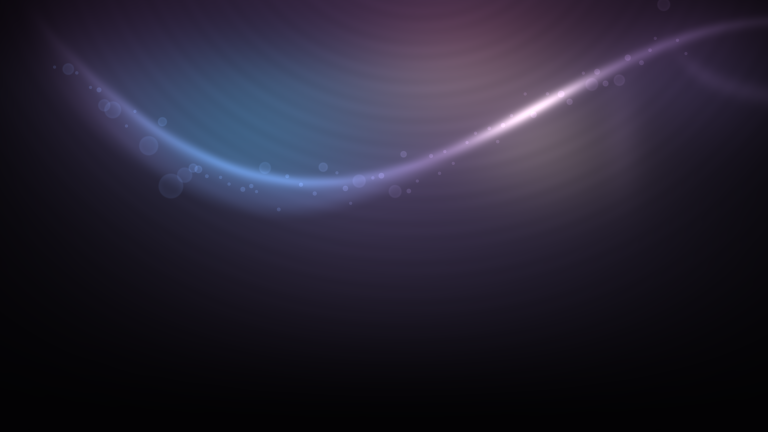
Write a Shadertoy shader that draws this background.

```glsl
const vec3 NIGHT  = vec3(0.010, 0.008, 0.014);
const vec3 VIOLET = vec3(0.225, 0.190, 0.300);
const vec3 BLUE   = vec3(0.040, 0.195, 0.235);
const vec3 ROSE   = vec3(0.215, 0.165, 0.125);
const vec3 SMOKE  = vec3(0.170, 0.155, 0.120);
const vec3 LILAC  = vec3(0.095, 0.075, 0.130);
const vec3 ICE    = vec3(0.400, 0.580, 0.860);
const vec3 ORCHID = vec3(0.600, 0.480, 0.720);
const vec3 PEARL  = vec3(0.450, 0.430, 0.390);
const vec2 DIP    = vec2(0.410, 0.578);  // lowest point of the wave
const float RISE  = 0.187;               // half height of the right swell
const float SPAN  = 0.610;               // dip to crest
const int DISCS   = 64;

float hash(float n) {
    return fract(sin(n * 12.9898) * 43758.55);
}

float bell(float x, float center, float width) {
    float t = (x - center) / width;
    return exp(-t * t);
}

float glow(vec2 uv, vec2 center, vec2 radius) {
    vec2 t = (uv - center) / radius;
    return exp(-dot(t, t));
}

// Height of the wave: a parabola on the left, a cosine swell on the right
float wave(float x) {
    float dx = x - DIP.x;
    return dx < 0.0 ? DIP.y + 2.87 * dx * dx
                    : DIP.y + RISE * (1.0 - cos(3.14159 * dx / SPAN));
}

// Thickness of the veil hanging under the wave
float veilDepth(float x) {
    return 0.075 * (1.0 - smoothstep(0.32, 0.64, x)) + 0.004;
}

vec3 backdrop(vec2 uv, float d) {
    float above = smoothstep(-0.07, 0.03, d);
    vec3 col = NIGHT + VIOLET * bell(uv.x, 0.52, 0.36) * smoothstep(0.0, 0.62, uv.y);
    col += BLUE  * glow(uv, vec2(0.33, 0.70), vec2(0.17, 0.21)) * mix(0.2, 1.0, above);
    col += ROSE  * glow(uv, vec2(0.61, 0.83), vec2(0.15, 0.20)) * mix(0.4, 1.0, above);
    col += SMOKE * glow(uv, vec2(0.71, 0.66), vec2(0.11, 0.14)) * (1.0 - above);
    col += LILAC * glow(uv, vec2(0.16, 0.82), vec2(0.14, 0.22));
    col += LILAC * glow(uv, vec2(0.90, 0.82), vec2(0.13, 0.16));
    // Wine tint along the top
    col *= mix(vec3(1.0), vec3(0.86, 0.68, 0.78), smoothstep(0.78, 1.0, uv.y));
    // Faint silk lines
    float radius = length((uv - vec2(0.55, 1.25)) * vec2(1.6, 1.0));
    float silk = sin(radius * 210.0) + sin(radius * 133.0 + uv.x * 18.0);
    return col * (1.0 + 0.012 * silk);
}

vec3 ribbon(vec2 uv, float d) {
    vec3 tint = mix(ICE, ORCHID, smoothstep(0.36, 0.58, uv.x));
    tint = mix(ORCHID, tint, smoothstep(0.06, 0.28, uv.x));
    float ends = smoothstep(0.02, 0.20, uv.x) * (1.0 - 0.6 * smoothstep(0.84, 1.0, uv.x));

    // Veil, bright line and soft halo
    float depth = veilDepth(uv.x);
    float veil = smoothstep(-depth - 0.025, -depth + 0.025, d)
               * (1.0 - smoothstep(-0.02, 0.025, d));
    float line = bell(d, 0.0, 0.013) * (0.14 + 0.14 * bell(uv.x, 0.34, 0.13));
    float halo = exp(-abs(d) / 0.055) * 0.13;
    vec3 light = tint * ends * (0.17 * veil + line + halo);

    // Pearl streak on the rising slope
    float streak = bell(uv.x, 0.695, 0.070);
    light += PEARL * streak * (bell(d, 0.0, 0.014) + 0.25 * exp(-abs(d) / 0.04));

    // Folds of the veil on the right
    float foldY = 0.765 + 0.13 * exp((0.87 - uv.x) / 0.06);
    float fold = bell(uv.y, foldY, 0.025) * smoothstep(0.86, 0.92, uv.x);
    float drape = glow(uv, vec2(0.81, 0.70), vec2(0.025, 0.14)) * smoothstep(0.02, -0.06, d);
    return light + ORCHID * (0.09 * fold + 0.07 * drape);
}

// Discs of light scattered along the wave, large ones rare
float bokeh(vec2 p, float aspect, float blur) {
    float sum = 0.0;
    for (int i = 0; i < DISCS; i++) {
        float n = float(i) + 1.0;
        float x = mix(0.06, 0.90, fract(n * 0.618034));
        float size = pow(hash(n + 7.3), 5.0);
        float r = 0.003 + 0.028 * size * mix(1.0, 0.45, smoothstep(0.2, 0.5, x));
        float spread = hash(n + 31.7) + hash(n + 53.1) - 1.0;
        float y = wave(x) - 0.4 * veilDepth(x) + spread * (0.05 + 0.06 * size);
        float dist = length(p - vec2(x * aspect, y));
        float fill = 1.0 - smoothstep(r - blur, r + blur, dist);
        float rim = 0.7 + 0.3 * smoothstep(0.5 * r, r, dist);
        sum += fill * rim * mix(0.20, 0.09, smoothstep(0.004, 0.016, r));
    }
    return sum;
}

void mainImage(out vec4 fragColor, in vec2 fragCoord) {
    vec2 uv = fragCoord / iResolution.xy;
    float aspect = iResolution.x / iResolution.y;
    vec2 p = vec2(uv.x * aspect, uv.y);

    // Approximate signed distance to the wave, positive above it
    float slope = (wave(uv.x + 0.002) - wave(uv.x - 0.002)) / (0.004 * aspect);
    float d = (uv.y - wave(uv.x)) / sqrt(1.0 + slope * slope);

    vec3 col = backdrop(uv, d) + ribbon(uv, d);
    vec3 discTint = mix(ICE, ORCHID, smoothstep(0.30, 0.60, uv.x));
    col += discTint * bokeh(p, aspect, max(0.0015, 1.0 / iResolution.y));
    fragColor = vec4(clamp(col, 0.0, 1.0), 1.0);
}
```
